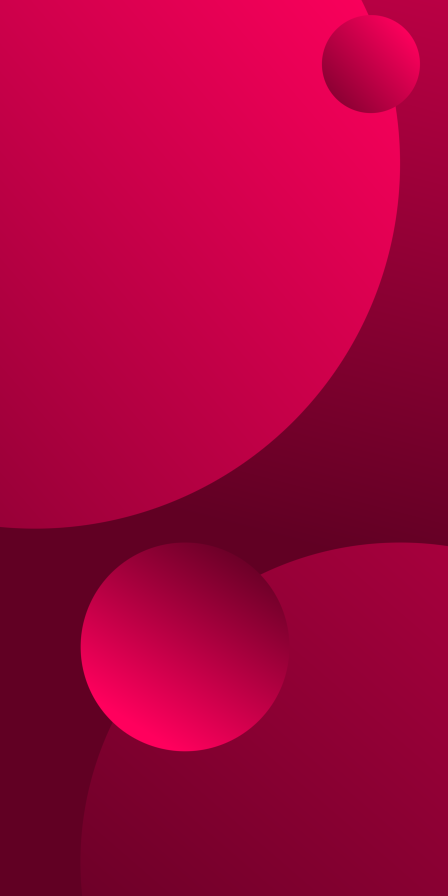
This background is drawn by a WebGL 1 fragment shader. Its source:

```glsl
precision highp float;
// Overlapping crimson discs on a dark backdrop. Every surface is one hue
// scaled by a linear ramp of brightness; each disc is a distance function
// with a smoothed rim, layered from back to front.

uniform vec2 u_resolution;

const vec3 CRIMSON = vec3(1.0, 0.0, 0.365);
const float DARKEST = 0.38;

// Crimson shade: brightness at an anchor point plus a slope across the plane.
vec3 shade(vec2 offset, float level, vec2 slope) {
  return CRIMSON * clamp(level + dot(offset, slope), DARKEST, 1.0);
}

// Lays a shaded disc over the colour below; level is its central brightness.
vec3 addDisc(vec3 below, vec2 p, vec2 center, float radius,
             float level, vec2 slope, float pixel) {
  vec2 offset = p - center;
  float edge = length(offset) - radius;
  float cover = 1.0 - smoothstep(-0.7 * pixel, 0.7 * pixel, edge);
  return mix(below, shade(offset, level, slope), cover);
}

void main() {
  // One unit is the canvas width, so the canvas spans 1 by 2.
  float pixel = 1.0 / u_resolution.x;
  vec2 p = gl_FragCoord.xy * pixel;

  // Backdrop, brightening towards the upper right
  vec3 color = shade(p - vec2(1.0, 2.0), 0.73, vec2(0.07, 0.27));

  // Large discs: lower right, then upper left
  color = addDisc(color, p, vec2(0.893, 0.0755), 0.7135,
                  0.534, vec2(0.13, 0.15), pixel);
  color = addDisc(color, p, vec2(0.078, 1.635), 0.815,
                  0.758, vec2(0.21, 0.18), pixel);

  // Small discs: lit from below left, then from above right
  color = addDisc(color, p, vec2(0.413, 0.556), 0.233,
                  0.73, vec2(-0.7, -1.1), pixel);
  color = addDisc(color, p, vec2(0.828, 1.857), 0.1094,
                  0.77, vec2(1.5, 1.3), pixel);

  gl_FragColor = vec4(color, 1.0);
}
```
